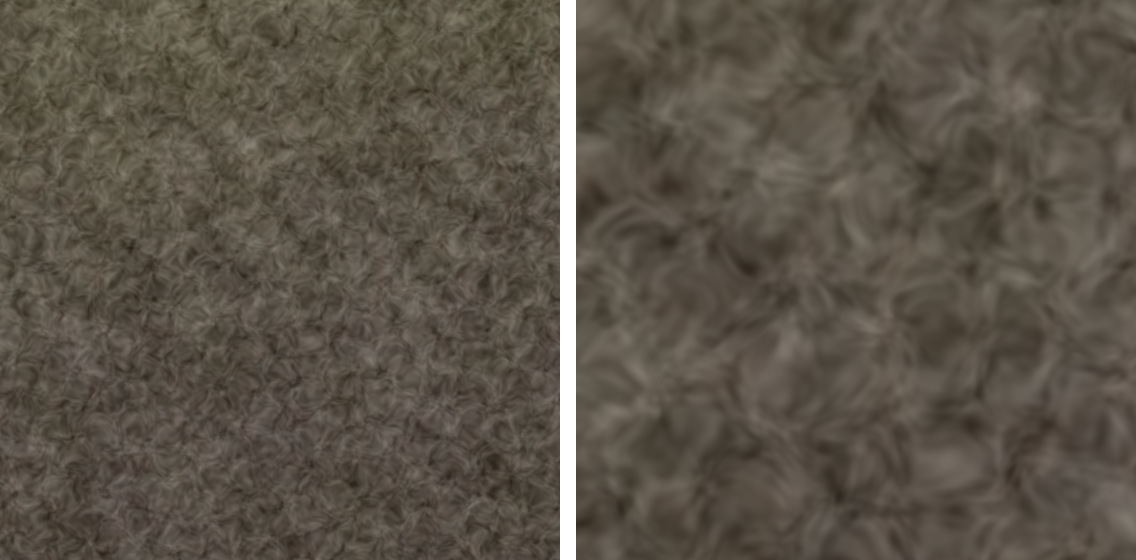
Left, the full canvas; right, a detail of the centre.
A WebGL 2 fragment shader for this texture:

```glsl
#version 300 es
precision highp float;
// Dense grey-brown carpet pile with small leaning tufts and soft worn patches.
uniform vec2 u_resolution;
out vec4 fragColor;

vec2 hashDirection(vec2 cell) {
    float angle = 6.28318 * fract(sin(dot(cell, vec2(127.1, 311.7))) * 43758.5453);
    return vec2(cos(angle), sin(angle));
}

// Gradient noise, centred on zero
float noise(vec2 p) {
    vec2 i = floor(p), f = p - i;
    vec2 w = f * f * f * (f * (f * 6.0 - 15.0) + 10.0);
    float a = dot(hashDirection(i), f);
    float b = dot(hashDirection(i + vec2(1, 0)), f - vec2(1, 0));
    float c = dot(hashDirection(i + vec2(0, 1)), f - vec2(0, 1));
    float d = dot(hashDirection(i + vec2(1, 1)), f - vec2(1, 1));
    return mix(mix(a, b, w.x), mix(c, d, w.x), w.y);
}

// Noise stretched along a direction given in radians
float streaks(vec2 p, float angle, vec2 frequency) {
    vec2 along = vec2(cos(angle), sin(angle));
    vec2 across = vec2(-along.y, along.x);
    return noise(vec2(dot(p, along), dot(p, across)) * frequency);
}

void main() {
    vec2 uv = gl_FragCoord.xy / u_resolution;

    // Bend the pile so that tufts curl irregularly
    vec2 bend = vec2(noise(uv * 24.0 + 3.7), noise(uv * 24.0 + 51.3));
    vec2 p = uv + 0.016 * bend;

    // Worn patches and diagonal furrows
    float shade = 0.050 * noise(uv * 5.0 + 17.0);
    shade += 0.085 * streaks(p + 4.0, -0.75, vec2(10.0, 17.0));

    // Tufts, then the fibres within them
    float tufts = streaks(p + 2.0, 0.85, vec2(29.0, 42.0));
    float fibres = streaks(p + 7.0, 0.95, vec2(55.0, 88.0));
    float crossing = streaks(p + 9.0, -0.5, vec2(66.0, 100.0));
    shade += 0.115 * tufts + 0.085 * fibres + 0.070 * crossing;
    shade += 0.050 * noise(p * 135.0 + 5.0);

    // Dark gaps between tufts
    float gap = noise(p * 48.0 + 29.0);
    shade -= 0.055 * smoothstep(0.2, 0.5, gap) - 0.007;

    // Light falls off downwards, from olive to a greyer brown
    float height = uv.y - 0.18 * uv.x + 0.09;
    float value = mix(0.322, 0.368, height) + shade;
    float olive = smoothstep(0.3, 1.1, height) + 0.5 * noise(uv * 7.0 + 40.0);
    vec3 tint = mix(vec3(0.0, -0.033, -0.068), vec3(0.0, -0.022, -0.092), olive);
    tint += vec3(-0.012, 0.006, 0.008) * noise(uv * 26.0 + 63.0);

    fragColor = vec4(clamp(value + tint, 0.0, 1.0), 1.0);
}
```
